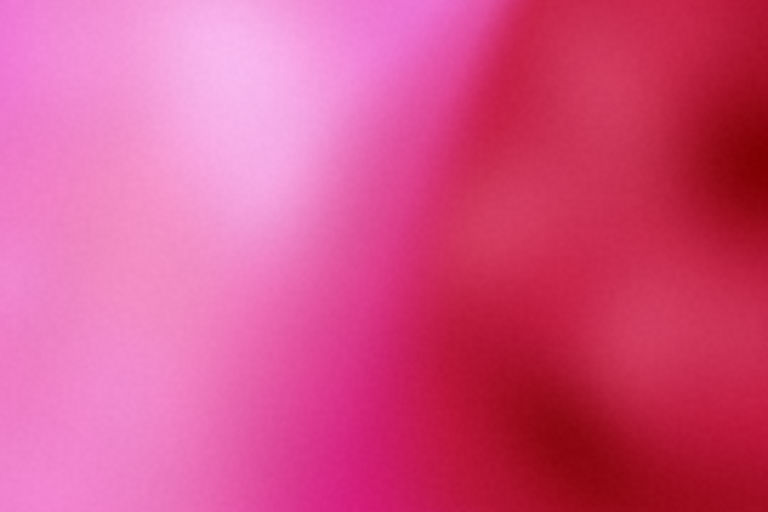
Give the GLSL for this background, as a Shadertoy shader.

```glsl
#define PINK    vec3(0.935, 0.470, 0.765)
#define LILAC   vec3(0.975, 0.730, 0.940)
#define ORCHID  vec3(0.930, 0.445, 0.835)
#define MAUVE   vec3(0.950, 0.555, 0.850)
#define SALMON  vec3(0.953, 0.560, 0.750)
#define MAGENTA vec3(0.865, 0.230, 0.530)
#define CERISE  vec3(0.835, 0.110, 0.490)
#define CRIMSON vec3(0.755, 0.090, 0.245)
#define ROSE    vec3(0.850, 0.275, 0.415)
#define BLOOD   vec3(0.500, 0.000, 0.010)
#define MOTTLE_DEPTH 0.025
#define GRAIN_DEPTH  0.014

vec2 hashGradient(vec2 cell) {
    float h = fract(sin(dot(cell, vec2(127.1, 311.7))) * 4375.85);
    return vec2(cos(6.2832 * h), sin(6.2832 * h));
}

float gradientNoise(vec2 p) {
    vec2 i = floor(p), f = fract(p);
    vec2 u = f * f * f * (f * (f * 6.0 - 15.0) + 10.0);
    vec2 e = vec2(0.0, 1.0);
    float low = mix(dot(hashGradient(i), f),
                    dot(hashGradient(i + e.yx), f - e.yx), u.x);
    float high = mix(dot(hashGradient(i + e), f - e),
                     dot(hashGradient(i + 1.0), f - 1.0), u.x);
    return mix(low, high, u.y);
}

// Blends a soft, tilted elliptical light into a colour
void glow(inout vec3 col, vec2 p, vec2 center, vec2 radii, float tilt, vec3 tint, float strength) {
    float c = cos(tilt), s = sin(tilt);
    vec2 d = p - center;
    vec2 q = vec2(c * d.x + s * d.y, c * d.y - s * d.x) / radii;
    col = mix(col, tint, strength * exp(-dot(q, q)));
}

vec3 pinkSide(vec2 p) {
    vec3 col = PINK;
    glow(col, p, vec2(0.28, 0.50), vec2(0.20, 0.36), 0.0, SALMON, 0.85);
    glow(col, p, vec2(0.00, 0.95), vec2(0.12, 0.22), 0.0, ORCHID, 0.9);
    glow(col, p, vec2(0.14, 0.92), vec2(0.11, 0.16), 0.0, MAUVE, 0.7);
    glow(col, p, vec2(0.84, 0.95), vec2(0.26, 0.24), 0.0, ORCHID, 0.9);
    glow(col, p, vec2(0.02, 0.46), vec2(0.09, 0.10), 0.0, MAUVE, 0.5);
    glow(col, p, vec2(0.23, 0.25), vec2(0.12, 0.16), 0.0, MAUVE, 0.5);
    glow(col, p, vec2(0.05, 0.05), vec2(0.17, 0.13), 0.0, MAUVE, 0.5);
    glow(col, p, vec2(0.53, 0.62), vec2(0.20, 0.13), -0.9, LILAC, 0.5);
    glow(col, p, vec2(0.455, 0.87), vec2(0.27, 0.19), -1.1, LILAC, 0.95);
    return col;
}

vec3 redSide(vec2 p) {
    vec3 col = CRIMSON;
    // Rosy lights
    glow(col, p, vec2(1.19, 0.82), vec2(0.22, 0.14), -1.1, ROSE, 0.75);
    glow(col, p, vec2(1.35, 0.95), vec2(0.14, 0.11), -0.5, ROSE, 0.3);
    glow(col, p, vec2(0.97, 0.57), vec2(0.19, 0.13), 0.6, ROSE, 0.75);
    glow(col, p, vec2(1.15, 0.62), vec2(0.18, 0.16), 0.0, ROSE, 0.3);
    glow(col, p, vec2(1.26, 0.36), vec2(0.18, 0.13), 1.1, ROSE, 0.75);
    glow(col, p, vec2(1.45, 0.35), vec2(0.14, 0.13), 0.0, ROSE, 0.5);
    // Dark hollows
    glow(col, p, vec2(1.51, 0.68), vec2(0.18, 0.16), 0.0, BLOOD, 1.0);
    glow(col, p, vec2(1.55, 0.92), vec2(0.16, 0.20), 0.0, BLOOD, 0.3);
    glow(col, p, vec2(1.11, 0.13), vec2(0.22, 0.12), -0.8, BLOOD, 0.75);
    glow(col, p, vec2(1.38, 0.00), vec2(0.34, 0.13), 0.0, BLOOD, 0.5);
    return col;
}

void mainImage(out vec4 fragColor, in vec2 fragCoord) {
    vec2 p = fragCoord / iResolution.xy * vec2(1.5, 1.0);

    // Curved seam: wide and low at the bottom, tighter towards the top
    float side = p.x - (0.67 + 0.32 * pow(p.y, 1.7));
    float pinkReach = mix(0.44, 0.18, p.y * p.y);
    float redReach = mix(0.34, 0.08, sqrt(p.y));
    vec3 seam = mix(CERISE, MAGENTA, smoothstep(0.0, 0.6, p.y + 0.8 * (0.72 - p.x)));

    vec3 col = mix(pinkSide(p), seam, smoothstep(-pinkReach, 0.07, side));
    col = mix(col, redSide(p), smoothstep(-0.04, redReach, side));

    // Faint cloudy variation and fine grain
    col *= 1.0 + MOTTLE_DEPTH * gradientNoise(p * 5.0);
    col += GRAIN_DEPTH * (gradientNoise(p * 90.0) + 0.6 * gradientNoise(p * 43.0 + 7.3));
    fragColor = vec4(clamp(col, 0.0, 1.0), 1.0);
}
```
